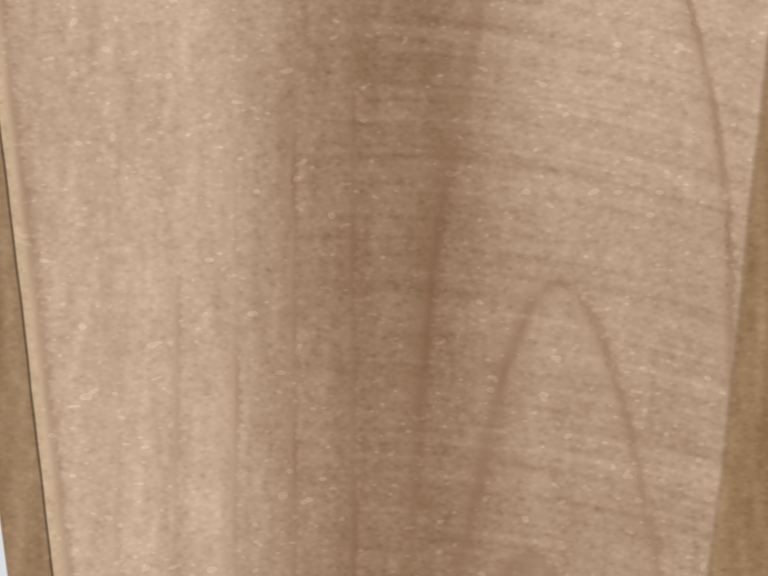
This texture is drawn by a WebGL 1 fragment shader. Its source:

```glsl
precision highp float;
// Planed wooden board between two neighbouring planks: broad light and shade,
// growth rings as rough curves and nested arches, fine curved saw marks, pores.
// Scattered soft cells, stretched to shape, make every grain; sines the wobble.

uniform vec2 u_resolution;

#define SHADE_WOOD vec3(0.560, 0.445, 0.345)
#define LIGHT_WOOD vec3(0.825, 0.720, 0.625)
#define RING_WOOD vec3(0.480, 0.335, 0.245)
#define PLANK_WOOD vec3(0.590, 0.475, 0.360)
#define SAPWOOD vec3(0.800, 0.695, 0.560)
#define PORE_SCALE vec2(105.0, 150.0)
#define PORE_CONTRAST 0.13
#define FIBRE_CONTRAST 0.09
#define STREAK_CONTRAST 0.09
#define SAW_CONTRAST 0.13
#define SAW_COUNT 95.0
#define RING_STRENGTH 0.52

vec2 hash2(vec2 cell) {
  vec2 h = vec2(dot(cell, vec2(127.1, 311.7)), dot(cell, vec2(269.5, 183.3)));
  return fract(sin(h) * 43758.55);
}

// Cellular noise of soft light and dark spots, around zero.
float spots(vec2 p) {
  vec2 cell = floor(p), local = fract(p);
  float sum = 0.0;
  for (int j = -1; j <= 1; j++) {
    for (int i = -1; i <= 1; i++) {
      vec2 offset = vec2(float(i), float(j));
      vec2 seed = hash2(cell + offset);
      vec2 delta = offset + seed - local;
      float weight = 2.0 * fract(17.3 * seed.x + 29.7 * seed.y) - 1.0;
      sum += weight * exp(-4.0 * dot(delta, delta));
    }
  }
  return sum;
}

float wobble(vec2 p) {
  return (sin(p.y * 9.0 + p.x * 5.0) + 0.6 * sin(p.y * 23.0 - p.x * 11.0 + 1.3)
        + 0.3 * sin(p.y * 61.0 + p.x * 17.0)) / 1.9;
}

float bump(float x, float centre, float width) {
  float s = (x - centre) / width;
  return exp(-s * s);
}

// Dark core with a faint halo on the negative side.
float ring(float d, float width) {
  return 0.75 * bump(d, 0.0, width) + 0.22 * bump(d, -width, 2.6 * width);
}

// Signed distance to a downward parabola, positive outside.
float arch(vec2 p, vec2 apex, float spread) {
  vec2 d = p - apex;
  return (d.x * d.x / spread + d.y) / length(vec2(2.0 * d.x / spread, 1.0));
}

float growthRings(vec2 p, float grain, float fibre) {
  float x = p.x + 0.002 * wobble(p) + 0.003 * grain;
  float rings = 0.0;
  // Faint broken straight rings, reaching higher toward the middle
  for (int i = 0; i < 5; i++) {
    float k = float(i);
    float reach = 1.0 - smoothstep(0.25 + 0.13 * k, 0.60 + 0.13 * k, p.y);
    float broken = 0.6 + 0.4 * sin(p.y * 19.0 + k * 2.4) * sin(p.y * 7.0 + k);
    rings += ring(x - 0.155 - 0.0765 * k, 0.0045) * reach * broken * (0.25 + 0.12 * k);
  }
  // Long bowed rings left and right of the arches
  float bowed = x - 0.536 - 0.09 * pow(p.y, 1.7);
  rings += ring(bowed, 0.009) * (0.25 + 0.45 * bump(p.y, 0.5, 0.35));
  float bend = p.y - 0.43;
  rings += ring(x - 0.953 + 0.169 * bend * bend, 0.006) * 0.7 * smoothstep(0.2, 0.5, p.y);
  // Nested arches: the left leg softer and paler than the right
  vec2 q = vec2(x, p.y + 0.006 * wobble(p.yx * 2.0) + 0.005 * grain);
  float leg = smoothstep(0.69, 0.77, p.x);
  rings += ring(arch(q, vec2(0.729, 0.505), 0.033), mix(0.010, 0.007, leg))
         * (0.42 + 0.5 * p.y * (1.0 - 0.3 * leg));
  float knot = arch(q, vec2(0.69, 0.055), 0.042);
  rings += 0.5 * (1.0 - smoothstep(-0.018, 0.006, knot));
  return max(rings * (1.0 + 0.6 * fibre + 0.35 * grain), 0.0);
}

void main() {
  vec2 uv = gl_FragCoord.xy / u_resolution;
  vec2 p = gl_FragCoord.xy / u_resolution.y;
  vec2 turned = mat2(0.88, 0.47, -0.47, 0.88) * p;

  float pores = spots(p * PORE_SCALE) + 0.6 * spots(turned * PORE_SCALE.x * 0.55);
  float fibre = spots(p * vec2(62.0, 11.0) + vec2(0.3 * wobble(p), 0.0));
  float streaks = spots(p * vec2(24.0, 1.6) + vec2(0.2 * wobble(p), 5.0));
  float sawn = smoothstep(0.28, 0.62, uv.x);

  // Light left, shaded middle, half light right
  float tone = 0.08 + 0.70 * (1.0 - smoothstep(0.22, 0.50, uv.x))
             + 0.56 * smoothstep(0.55, 0.74, uv.x) * (0.68 + 0.42 * uv.y)
             - 0.12 * bump(uv.x, 0.02, 0.05) + 0.04 * wobble(uv * 0.6);
  tone += FIBRE_CONTRAST * fibre * (1.1 - 0.6 * sawn);
  tone += STREAK_CONTRAST * streaks * (1.2 - 0.6 * sawn);
  tone += PORE_CONTRAST * pores;
  tone += 0.22 * smoothstep(0.62, 0.95, spots(p * vec2(55.0, 90.0) + 7.0));

  // Saw marks: shallow arcs falling to the right, fine over broad
  float fall = uv.x - 0.45;
  float arc = uv.y + 0.42 * fall * fall + 0.003 * wobble(uv);
  float marks = spots(vec2(uv.x * 6.0, arc * SAW_COUNT))
              + 0.6 * spots(vec2(uv.x * 3.0 + 9.0, arc * SAW_COUNT * 0.4));
  tone += SAW_CONTRAST * marks * sawn;

  vec3 color = mix(SHADE_WOOD, LIGHT_WOOD, clamp(tone, -0.2, 1.15));
  color = mix(color, RING_WOOD, min(RING_STRENGTH * growthRings(uv, pores, fibre), 0.8));

  // Neighbouring planks, pale edge and dark seams
  vec3 plank = PLANK_WOOD + 0.04 * fibre + 0.04 * streaks + 0.03 * pores;
  float left = uv.x - 0.070 + 0.089 * uv.y + 0.001 * wobble(uv);
  float right = 0.925 + 0.082 * uv.y - uv.x + 0.002 * wobble(uv);
  color = mix(color, RING_WOOD, 0.22 * bump(left + 0.003 * pores, 0.022, 0.007));
  color = mix(color, SAPWOOD + 0.04 * pores, 0.6 - 0.6 * smoothstep(0.008, 0.019, left + 0.003 * pores));
  color = mix(plank, color, smoothstep(-0.003, 0.002, left));
  color = mix(plank * vec3(0.97, 0.95, 0.91), color, smoothstep(-0.006, 0.006, right));
  color *= 1.0 - 0.35 * bump(left, -0.001, 0.002) - 0.07 * bump(right, 0.0, 0.004);

  // Bright gap in the lower left corner
  color = mix(vec3(0.86, 0.87, 0.88), color, smoothstep(-0.002, 0.002, uv.x - 0.010 + 0.10 * uv.y));
  gl_FragColor = vec4(color, 1.0);
}
```
